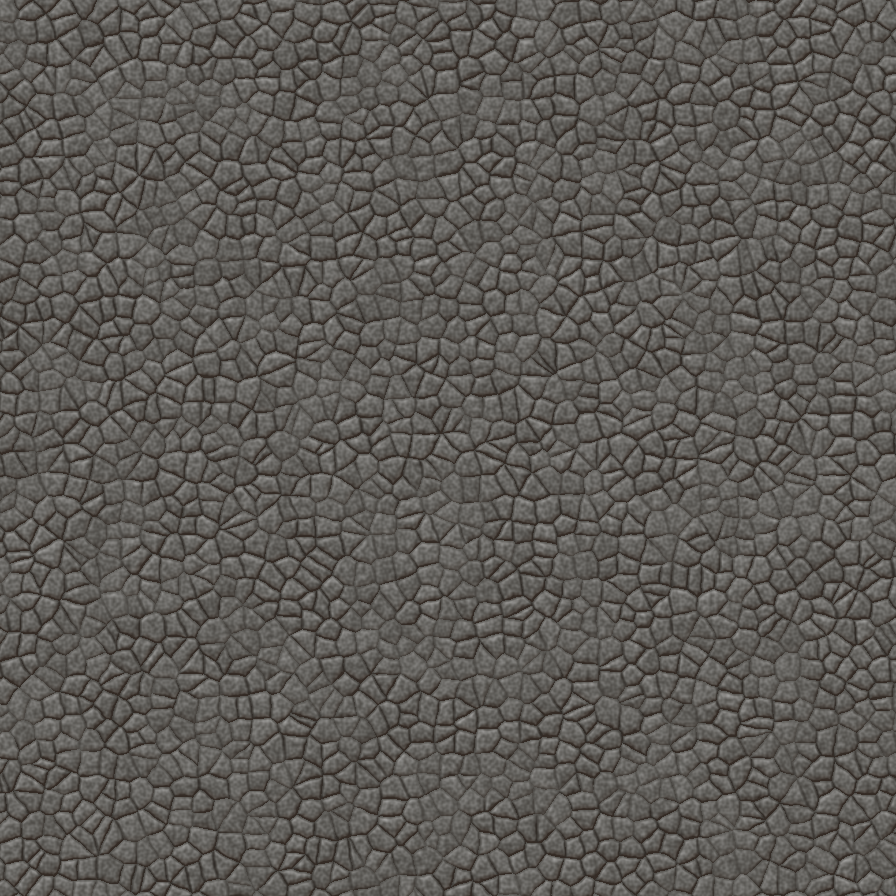
This texture is drawn by a three.js fragment shader. Its source:

```glsl
// Pebbled grey hide: jittered Voronoi stones with bevelled flanks lit from above,
// brown grooves along the cell borders, and gradient noise for the fine grain.
// Relief depth drifts over the surface, so some patches look worn flat.

varying vec2 vUv;

const float STONES_ACROSS = 45.0;
const vec2 LIGHT_DIRECTION = vec2(-0.28, 0.96);
const vec3 GROOVE_BROWN = vec3(0.190, 0.172, 0.155);
const vec3 MID_GREY = vec3(0.365, 0.358, 0.342);
const vec3 CREST_GREY = vec3(0.575, 0.570, 0.560);

vec2 hash2(vec2 p) {
  vec3 q = fract(p.xyx * vec3(0.1031, 0.1030, 0.0973));
  q += dot(q, q.yzx + 33.33);
  return fract((q.xx + q.yz) * q.zy);
}

vec2 gradientAt(vec2 lattice) {
  float angle = 6.2832 * hash2(lattice).x;
  return vec2(cos(angle), sin(angle));
}

float gradientNoise(vec2 p) {
  vec2 i = floor(p);
  vec2 f = p - i;
  vec2 u = f * f * f * (f * (f * 6.0 - 15.0) + 10.0);
  vec2 e = vec2(0.0, 1.0);
  float low = mix(dot(gradientAt(i), f),
                  dot(gradientAt(i + e.yx), f - e.yx), u.x);
  float high = mix(dot(gradientAt(i + e), f - e),
                   dot(gradientAt(i + 1.0), f - 1.0), u.x);
  return mix(low, high, u.y);
}

// Lattice cell that owns the seed nearest to p.
vec2 nearestCell(vec2 p) {
  vec2 base = floor(p);
  vec2 best = base;
  float bestDistance = 8.0;
  for (int y = -1; y <= 1; y++) {
    for (int x = -1; x <= 1; x++) {
      vec2 cell = base + vec2(float(x), float(y));
      vec2 offset = cell + hash2(cell) - p;
      float d = dot(offset, offset);
      if (d < bestDistance) {
        bestDistance = d;
        best = cell;
      }
    }
  }
  return best;
}

// xy: softly blended direction to the closest borders, z: border distance.
vec3 stoneFlank(vec2 p, vec2 home, float sharpness) {
  vec2 toHome = home + hash2(home) - p;
  vec2 direction = vec2(0.0);
  float weightSum = 0.0001;
  float border = 8.0;
  for (int y = -2; y <= 2; y++) {
    for (int x = -2; x <= 2; x++) {
      vec2 cell = home + vec2(float(x), float(y));
      vec2 toSeed = cell + hash2(cell) - p;
      vec2 between = toSeed - toHome;
      float span = length(between);
      if (span > 0.001) {
        vec2 outward = between / span;
        float d = dot(0.5 * (toHome + toSeed), outward);
        float weight = exp(-sharpness * d);
        direction += weight * outward;
        weightSum += weight;
        border = min(border, d);
      }
    }
  }
  return vec3(direction / weightSum, border);
}

vec3 stoneColor(float tone) {
  vec3 lower = mix(GROOVE_BROWN, MID_GREY, clamp(tone * 2.0, 0.0, 1.0));
  return mix(lower, CREST_GREY, clamp(tone * 2.0 - 1.0, 0.0, 1.2));
}

void main() {
  // Slightly bent stone outlines
  vec2 p = vUv * STONES_ACROSS;
  p += 0.09 * vec2(gradientNoise(p * 1.7), gradientNoise(p * 1.7 + 37.0));

  vec2 home = nearestCell(p);
  vec3 flank = stoneFlank(p, home, 16.0);
  vec2 stoneRandom = hash2(home + 71.0);

  // Relief: worn patches and individual shallow stones
  float wear = gradientNoise(vUv * 13.0) + 0.6 * gradientNoise(vUv * 29.0 + 9.0);
  float relief = mix(0.5, 1.1, smoothstep(-0.4, 0.3, wear + 0.35 * (stoneRandom.x - 0.5)));
  float bevel = 1.0 - smoothstep(0.04, 0.38, flank.z);
  float groove = 1.0 - smoothstep(0.0, 0.14, flank.z);
  float lighting = dot(flank.xy, LIGHT_DIRECTION);

  // Fine mineral grain, coarser scuffs
  float grain = 0.30 * gradientNoise(vUv * 240.0) + 0.20 * gradientNoise(vUv * 115.0 + 5.0);

  float tone = 0.57 + 0.12 * (stoneRandom.y - 0.5);
  tone += relief * (0.36 * bevel * lighting - 0.44 * groove);
  tone += grain * (1.0 - 0.5 * groove);

  // Brown dust gathers on the shaded flanks
  float dust = relief * bevel * smoothstep(0.1, 0.9, -lighting);
  vec3 color = stoneColor(max(tone, 0.0)) + dust * vec3(0.014, -0.003, -0.010);
  gl_FragColor = vec4(color, 1.0);
}
```
